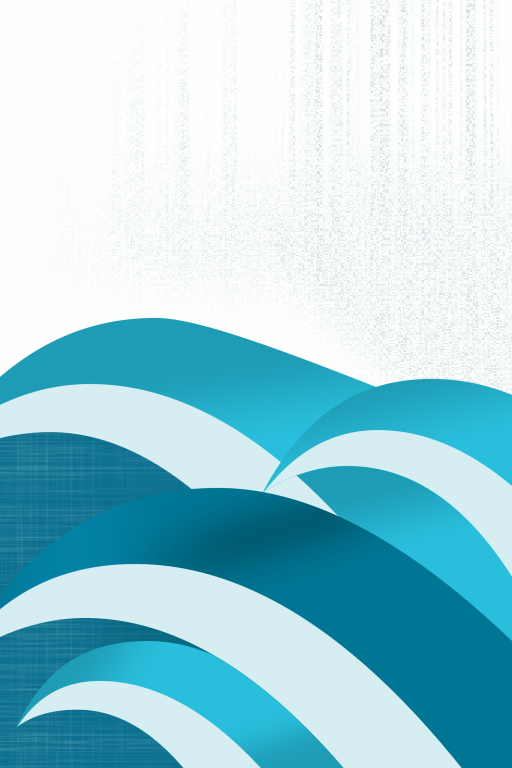
Reproduce this background procedurally as a WebGL 2 fragment shader.

```glsl
#version 300 es
precision highp float;
// Stylised rolling waves under a pale sky streaked with fine vertical grain.
// Every wave edge is an arch: a parabola with separate stiffness on each side.
// Layers are painted back to front; x spans 0..1, y runs down from 0 to 1.5.
uniform vec2 u_resolution;
out vec4 fragColor;

const vec3 SKY = vec3(0.995, 0.998, 0.998);
const vec3 SKY_INK = vec3(0.66, 0.73, 0.75);
const vec3 FOAM = vec3(0.84, 0.935, 0.95);
const vec3 TEAL_DEEP = vec3(0.12, 0.61, 0.71);
const vec3 TEAL_BRIGHT = vec3(0.16, 0.745, 0.86);
const vec3 SEA = vec3(0.0, 0.46, 0.58);
const vec3 SEA_LIGHT = vec3(0.01, 0.51, 0.65);
const vec3 SEA_DARK = vec3(0.0, 0.36, 0.45);
const vec3 WEAVE_BASE = vec3(0.04, 0.43, 0.55);
const vec3 WEAVE_LIGHT = vec3(0.30, 0.62, 0.70);
const float GRAIN_SCALE = 342.0;
const float GRAIN_STRENGTH = 0.58;
const float WEAVE_SCALE = 300.0;

float hash(vec2 c) {
    return fract(sin(dot(c, vec2(127.1, 311.7))) * 43758.55);
}

// Smooth one-dimensional noise
float lineNoise(float t, float seed) {
    float f = fract(t);
    float i = floor(t);
    return mix(hash(vec2(i, seed)), hash(vec2(i + 1.0, seed)), f * f * (3.0 - 2.0 * f));
}

// Coverage below an arch; shape = (curvature, stiffness) for left, then right
float below(vec2 p, vec2 apex, vec4 shape) {
    float d = p.x - apex.x;
    vec2 k = d < 0.0 ? shape.xy : shape.zw;
    float edge = apex.y + k.x * d * d / max(1.0 + k.y * abs(d), 0.15);
    float f = p.y - edge;
    float width = max(length(vec2(dFdx(f), dFdy(f))), 1e-5);
    return smoothstep(-0.7, 0.7, f / width);
}

vec3 teal(float t) {
    return mix(TEAL_DEEP, TEAL_BRIGHT, smoothstep(0.0, 1.0, t));
}

// Speckled columns, dense on the right and fading out near the waves
vec3 skyColor(vec2 p) {
    float columns = 0.6 * lineNoise(p.x * 150.0, 3.0) + 0.4 * lineNoise(p.x * 45.0, 8.0);
    float streak = mix(smoothstep(0.35, 0.85, columns), 0.45 + 0.4 * columns,
                       smoothstep(0.2, 0.5, p.y));
    float spread = smoothstep(0.12, 0.85, p.x + 0.5 * p.y);
    float fade = 1.0 - smoothstep(0.46, 0.66, p.y - 0.3 * smoothstep(0.5, 0.95, p.x));
    float grain = hash(floor(p * GRAIN_SCALE));
    return mix(SKY, SKY_INK, GRAIN_STRENGTH * streak * spread * fade * grain * grain);
}

// Deep water crossed by thin horizontal and vertical threads
vec3 weaveColor(vec2 p) {
    float rows = lineNoise(p.y * WEAVE_SCALE, 5.0) * lineNoise(p.x * 14.0, floor(p.y * WEAVE_SCALE));
    float cols = lineNoise(p.x * WEAVE_SCALE, 9.0) * lineNoise(p.y * 18.0, floor(p.x * WEAVE_SCALE));
    float bands = 0.5 + 0.5 * sin(p.y * 31.0 + 2.0 * sin(p.y * 13.0));
    float side = 1.0 - smoothstep(0.0, 0.42, p.x);
    float light = (0.6 * rows + 0.3 * cols) * (0.3 + 0.5 * side + 0.3 * bands);
    return mix(WEAVE_BASE, WEAVE_LIGHT, light);
}

// Dark front swell with one light flank and a slanted shadow
vec3 swellColor(vec2 p) {
    float flank = exp(-pow((p.x - 0.14) / 0.13, 2.0));
    float slant = p.y + 0.28 * (p.x - 0.55);
    float shadow = exp(-pow((slant - 1.035) / 0.065, 2.0));
    shadow *= smoothstep(0.2, 0.48, p.x) * (1.0 - smoothstep(0.62, 0.9, p.x));
    return mix(mix(SEA, SEA_LIGHT, flank), SEA_DARK, shadow);
}

void main() {
    vec2 p = gl_FragCoord.xy / u_resolution;
    p = vec2(p.x, 1.5 * (1.0 - p.y));
    vec3 weave = weaveColor(p);
    vec3 color = skyColor(p);

    // Curl on the right: its hollow also shades the back wave
    float curlTop = below(p, vec2(0.844, 0.740), vec4(1.12, -1.35, 1.28, 0.0));
    float curlFoam = below(p, vec2(0.738, 0.840), vec4(1.77, -1.24, 1.55, -0.1));
    float curlHollow = below(p, vec2(0.678, 0.910), vec4(1.9, 0.0, 1.55, -0.8));

    // Back wave
    float backShade = (p.y + 0.15 * (p.x - 0.3) - 0.72) / 0.18;
    float hollowShade = (p.y + 0.25 * (p.x - 0.7) - 0.95) / 0.15;
    vec3 backTeal = teal(mix(backShade, hollowShade, curlHollow * step(0.55, p.x)));
    color = mix(color, backTeal, below(p, vec2(0.303, 0.621), vec4(1.0, -0.67, 2.755, 6.5)));
    color = mix(color, FOAM, below(p, vec2(0.176, 0.750), vec4(1.25, -0.3, 1.1, 0.0)));
    color = mix(color, weave, below(p, vec2(0.098, 0.844), vec4(1.22, 0.0, 1.46, 0.0)));

    // Right curl
    vec3 curlTeal = teal((p.y + 0.25 * (p.x - 0.8) - 0.72) / 0.18);
    color = mix(color, curlTeal, curlTop * (1.0 - curlHollow));
    color = mix(color, FOAM, curlFoam * (1.0 - curlHollow));

    // Front swell
    float trough = below(p, vec2(0.166, 1.207), vec4(1.345, 0.0, 1.15, 0.0));
    float troughShade = smoothstep(0.1, 0.35, p.x) * (1.0 - smoothstep(1.24, 1.36, p.y));
    color = mix(color, swellColor(p), below(p, vec2(0.426, 0.953), vec4(0.78, -0.75, 1.08, 0.33)));
    color = mix(color, FOAM, below(p, vec2(0.264, 1.1016), vec4(0.9, -1.1, 0.98, 0.0)));
    color = mix(color, mix(weave, SEA_DARK, 0.5 * troughShade), trough);

    // Small curl at the lower left
    float smallTop = below(p, vec2(0.289, 1.252), vec4(1.155, -2.12, 1.7, 0.0)) * trough;
    float smallFoam = below(p, vec2(0.195, 1.330), vec4(2.0, -2.6, 1.72, 0.0));
    float smallHollow = below(p, vec2(0.152, 1.386), vec4(1.5, -3.1, 2.4, -0.5));
    float glow = smoothstep(0.1, 0.34, p.x + 0.6 * (p.y - 1.3));
    glow *= 1.0 - 0.9 * smoothstep(1.38, 1.52, p.y + 0.3 * (p.x - 0.5));
    color = mix(color, teal(glow), smallTop * (1.0 - smallHollow));
    color = mix(color, FOAM, smallFoam * (1.0 - smallHollow));

    fragColor = vec4(color, 1.0);
}
```
